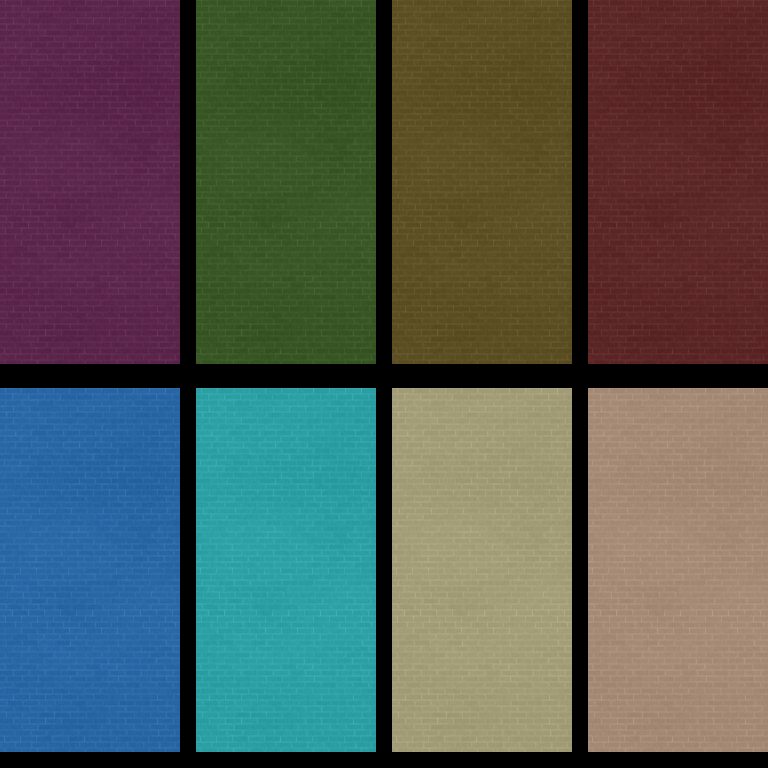
Give the GLSL for this texture, as a WebGL 1 fragment shader.

```glsl
precision highp float;
// Eight coloured panels of fine, worn brickwork, four across and two down, on black.
uniform vec2 u_resolution;

float hash(vec2 p) {
  return fract(sin(dot(p, vec2(127.1, 311.7))) * 43758.5453);
}

float noise(vec2 p) {
  vec2 i = floor(p), f = fract(p);
  f = f * f * (3.0 - 2.0 * f);
  return mix(mix(hash(i), hash(i + vec2(1.0, 0.0)), f.x),
             mix(hash(i + vec2(0.0, 1.0)), hash(i + vec2(1.0, 1.0)), f.x), f.y);
}

vec3 panelColor(vec2 cell) {
  if (cell.y > 0.5) {
    if (cell.x < 0.5) return vec3(0.365, 0.155, 0.305);  // plum
    if (cell.x < 1.5) return vec3(0.225, 0.345, 0.150);  // green
    if (cell.x < 2.5) return vec3(0.365, 0.315, 0.145);  // olive
    return vec3(0.365, 0.155, 0.155);                    // maroon
  }
  if (cell.x < 0.5) return vec3(0.165, 0.405, 0.650);    // blue
  if (cell.x < 1.5) return vec3(0.175, 0.630, 0.645);    // teal
  if (cell.x < 2.5) return vec3(0.640, 0.620, 0.470);    // sand
  return vec3(0.650, 0.545, 0.465);                      // rose
}

// Pixel coverage of a thin line at distance d
float lineCoverage(float d, float halfWidth, float pixel) {
  return clamp((halfWidth + 0.5 * pixel - d) / pixel, 0.0, min(1.0, 2.0 * halfWidth / pixel));
}

// Brightness offset of the brick wall
float brickwork(vec2 p, float pixel) {
  vec2 size = vec2(16.0, 6.0) / 768.0;
  vec2 grid = p / size;
  float course = floor(grid.y);
  grid.x += 0.5 * mod(course, 2.0) + 0.25 * (hash(vec2(course, 4.0)) - 0.5);
  vec2 brick = floor(grid);
  vec2 joint = (0.5 - abs(fract(grid) - 0.5)) * size;

  // Pale mortar, worn away in places
  float mortar = max(lineCoverage(joint.x, 0.0006, pixel),
                     lineCoverage(joint.y, 0.0006, pixel));
  mortar *= 0.4 + 0.9 * noise(p * vec2(70.0, 110.0));

  // Brick tone, broad stains and fine grain
  float tone = 0.014 * (hash(brick) - 0.5);
  float stain = 0.026 * (noise(p * vec2(9.0, 13.0) + 5.0) - 0.5);
  float grain = 0.022 * (noise(p * 400.0) - 0.5);
  return 0.065 * mortar + tone + stain + grain - 0.012;
}

void main() {
  vec2 p = gl_FragCoord.xy / u_resolution;
  float pixel = 1.0 / min(u_resolution.x, u_resolution.y);

  // Panel grid, each panel centred in its cell
  vec2 pitch = vec2(196.0, 388.0) / 768.0;
  vec2 grid = (p + vec2(8.0, -4.0) / 768.0) / pitch;
  vec2 cell = floor(grid);
  vec2 local = (fract(grid) - 0.5) * pitch;
  vec2 edge = vec2(90.0, 182.0) / 768.0 - abs(local);
  float panel = clamp(min(edge.x, edge.y) / pixel + 0.5, 0.0, 1.0);

  vec3 color = panelColor(cell) + brickwork(local + pitch, pixel);
  gl_FragColor = vec4(color * panel, 1.0);
}
```
